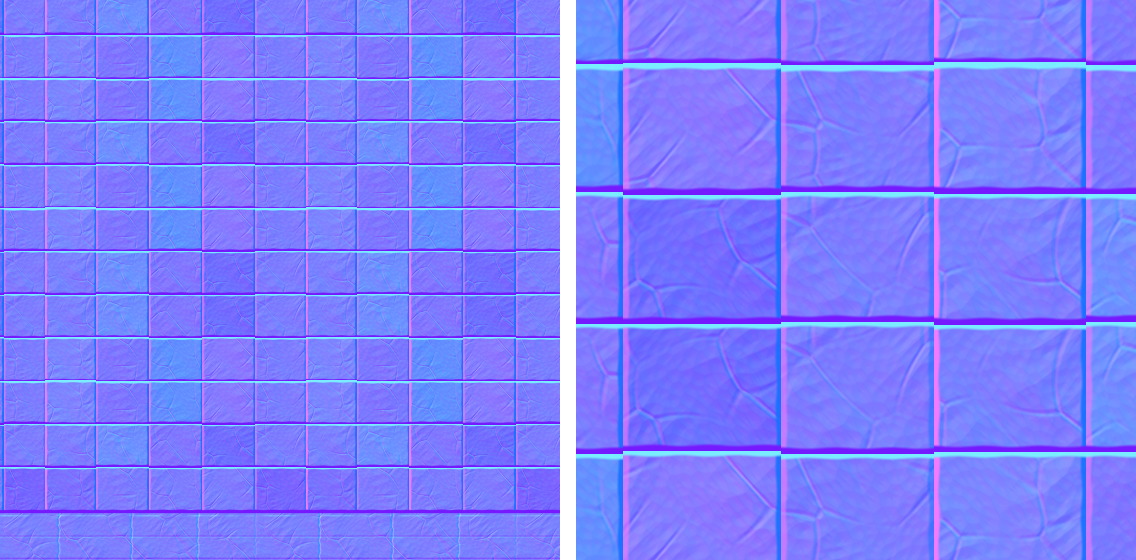
Left: the whole. Right: its middle third, enlarged.
This texture map is drawn by a WebGL 1 fragment shader. Its source:

```glsl
precision highp float;
// Tangent-space normal map of a bevelled stone tile wall above a two-course brick trim.

uniform vec2 u_resolution;

const float PI = 3.14159265;
const vec2  FLAT = vec2(0.49, 0.50);      // red and green of an untilted face
const vec2  PITCH = vec2(0.0931, 0.0772); // tile spacing
const vec2  FIRST = vec2(0.0807, 0.0625); // first regular edges, from the top left
const float LEFT_EDGE = 0.0065;
const float COLUMNS = 5.0;                // columns before the tiles recur
const float LAST_ROW = 11.0;
const float TRIM_TOP = 0.9154;
const float TRIM_SEAM = 0.9570;
const float TRIM_BOTTOM = 0.9970;
const float BRICK_PITCH = 0.1164;
const float BEVEL = 0.0033;
const float SOFTNESS = 0.0011;
const float ROUGHNESS = 0.043;
const float GRAIN = 78.0;                 // relief cells across the canvas

vec2 hash2(vec2 p) {
  return fract(sin(vec2(dot(p, vec2(127.1, 311.7)), dot(p, vec2(269.5, 183.3)))) * 43758.5);
}

// Distances to the nearest and second nearest feature points
vec2 cellular(vec2 p) {
  vec2 cell = floor(p), f = p - cell, near = vec2(8.0);
  for (int y = -1; y <= 1; y++) {
    for (int x = -1; x <= 1; x++) {
      vec2 o = vec2(float(x), float(y));
      float d = length(o + hash2(cell + o) - f);
      near = d < near.x ? vec2(d, near.x) : vec2(near.x, min(near.y, d));
    }
  }
  return near;
}

// Diagonal tooling, fine pits and a few hairline cracks
float relief(vec2 p) {
  vec2 q = p * GRAIN;
  q += 0.5 * sin(q.yx * 0.7 + vec2(0.0, 1.7));
  vec2 along = vec2(0.8 * q.x - 0.6 * q.y, 0.6 * q.x + 0.8 * q.y);
  float patchy = 0.55 + 0.45 * sin(q.x * 0.9 + 1.3 * sin(q.y * 0.8));
  vec2 slab = cellular(q * 0.28);
  float crack = smoothstep(0.0, 0.09, slab.y - slab.x);
  return patchy * cellular(along * vec2(0.4, 1.1)).x
       + 0.28 * cellular(q * 1.8).x + 0.45 * crack * patchy;
}

vec2 reliefSlope(vec2 p) {
  const float e = 0.0014;
  float h = relief(p);
  vec2 rise = vec2(relief(p + vec2(e, 0.0)), relief(p + vec2(0.0, e))) - h;
  return clamp(rise / (e * GRAIN), -2.5, 2.5) * ROUGHNESS;
}

float band(float d, float width) {
  float s = max(SOFTNESS, 0.75 / u_resolution.y);
  return 1.0 - smoothstep(width - s, width + s, d);
}

float columnEdge(float i) {
  if (i == -1.0) return LEFT_EDGE;
  return FIRST.x + PITCH.x * i - 0.0024 * sin(2.0 * PI * i / COLUMNS);
}

float rowEdge(float r, float column) {
  if (r > LAST_ROW) return TRIM_TOP;
  return FIRST.y + PITCH.y * (r - 1.0) + 0.0009 * sin(column * 2.4 + r * 1.7);
}

// Overall lean of a tile; kind 0 is the plain course, 1 and 2 the paired courses
vec2 tileLean(float c, float kind, float row) {
  if (row == LAST_ROW) return mix(vec2(-0.02, -0.10), vec2(0.0, -0.01), min(c / 2.0, 1.0));
  bool plain = kind < 0.5;
  if (c < 0.5) return vec2(0.0, -0.01);
  if (c < 1.5) return plain ? vec2(-0.01, 0.0) : vec2(0.0, 0.02);
  if (c < 2.5) return plain ? vec2(-0.05, 0.06) : vec2(0.0, -0.03);
  if (c < 3.5) return plain ? vec2(0.01, -0.03) : vec2(-0.10, 0.06);
  return plain ? vec2(-0.05, -0.07) : vec2(0.04, -0.02);
}

vec2 tiles(vec2 p) {
  float i = floor((p.x - FIRST.x) / PITCH.x);
  if (p.x < columnEdge(i)) i -= 1.0;
  else if (p.x >= columnEdge(i + 1.0)) i += 1.0;
  float c = mod(i + 1.0, COLUMNS);
  float r = floor((p.y - FIRST.y) / PITCH.y) + 1.0;
  if (p.y < rowEdge(r, c)) r -= 1.0;
  else if (p.y >= rowEdge(r + 1.0, c)) r += 1.0;
  r = min(r, LAST_ROW);
  float kind = mod(r - step(6.5, r), 3.0);

  vec2 low = vec2(columnEdge(i), rowEdge(r, c));
  vec2 high = vec2(columnEdge(i + 1.0), rowEdge(r + 1.0, c));
  vec2 seed = vec2(c * 1.37, min(kind, 1.0) * 2.11);
  vec2 tone = FLAT + tileLean(c, kind, r) + reliefSlope(p - low + seed);

  // Bevels: pink left, blue right, cyan top, violet bottom
  vec2 worn = 0.0004 * sin(p.yx * 190.0 + c * 2.0);
  vec2 a = p - low + worn, b = high - p + worn;
  float pink = mod(c, 2.0) > 0.5 ? 1.0 : 0.6;
  float blue = c < 0.5 ? 0.5 : 0.9;
  float cyanWidth = BEVEL * (kind > 1.5 ? 1.1 : 0.8);
  float violetWidth = BEVEL * (r == LAST_ROW ? 1.5 : (kind == 1.0 ? 0.7 : 1.1));
  tone = mix(tone, vec2(0.95, 0.48), pink * band(a.x, BEVEL));
  tone = mix(tone, vec2(0.08, 0.44), blue * band(b.x, BEVEL * 0.85));
  tone = mix(tone, vec2(0.48, 0.95), 0.95 * band(a.y, cyanWidth));
  return mix(tone, vec2(0.46, 0.10), band(b.y, violetWidth));
}

vec2 trim(vec2 p) {
  float span = 4.0 * BRICK_PITCH;
  vec2 tone = FLAT + reliefSlope(vec2(mod(p.x - 0.4544, span) + 9.0, p.y));
  float wobble = 0.0008 * sin(p.y * 210.0) + 0.0005 * sin(p.y * 470.0);
  for (int k = 0; k < 9; k++) {
    float i = float(k);
    float joint = 0.1127 + BRICK_PITCH * i + 0.0098 * cos(PI * 0.5 * i + 3.785);
    float s = p.x - joint + wobble;
    float depth = mod(i, 4.0) > 2.5 ? 0.35 : 1.0;
    tone += depth * vec2(-0.27, 0.08) * band(abs(s + 0.0012), 0.0012);
    tone += depth * vec2(0.17, 0.12) * band(abs(s - 0.0014), 0.0010);
  }
  tone.y -= 0.13 * band(abs(p.y - TRIM_SEAM), 0.0010);
  tone.y += 0.08 * band(abs(p.y - TRIM_SEAM - 0.0025), 0.0010);
  tone.y -= 0.18 * band(abs(p.y - TRIM_BOTTOM), 0.0012);
  float chipped = 0.5 + 0.5 * sin(p.x * 54.0 + sin(p.x * 131.0));
  tone.y += 0.20 * chipped * band(abs(p.y - TRIM_TOP - 0.0055), 0.0012);
  return mix(tone, vec2(0.46, 0.12), band(p.y - TRIM_TOP, 0.0010));
}

void main() {
  vec2 p = gl_FragCoord.xy / u_resolution;
  p.y = 1.0 - p.y; // measure downward from the top
  vec2 tone = p.y < TRIM_TOP ? tiles(p) : trim(p);
  gl_FragColor = vec4(clamp(tone, 0.0, 1.0), 1.0, 1.0);
}
```
